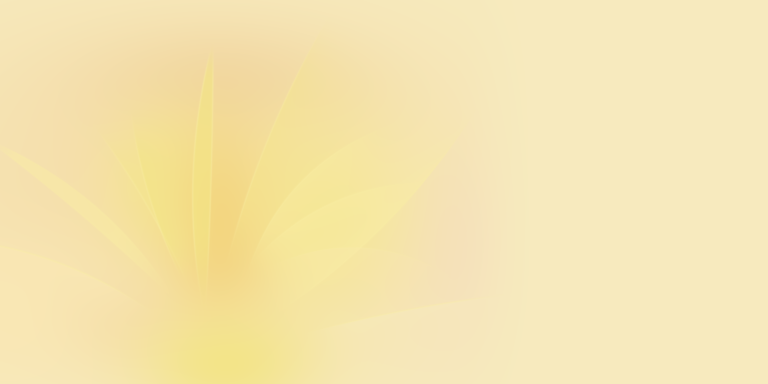
Write a Shadertoy shader that draws this background.

```glsl
const vec3 CREAM = vec3(0.967, 0.919, 0.745);
const vec3 PEACH = vec3(0.960, 0.865, 0.660);
const vec3 ROSE = vec3(0.960, 0.875, 0.745);
const vec3 TAN = vec3(0.940, 0.825, 0.625);
const vec3 IVORY = vec3(0.980, 0.908, 0.705);
const vec3 YELLOW = vec3(0.957, 0.900, 0.560);
const vec3 AMBER = vec3(0.950, 0.815, 0.460);
const vec3 LEMON = vec3(0.950, 0.895, 0.520);
const vec3 SHEEN = vec3(0.975, 0.930, 0.640);

// Soft elliptical glow, 1 at its centre
float glow(vec2 p, vec2 centre, vec2 radius) {
    vec2 q = (p - centre) / radius;
    return exp(-dot(q, q));
}

// x: position along a bowed stroke, y: signed distance (left is positive)
vec2 strokeSpace(vec2 p, vec2 base, vec2 tip, float bend) {
    vec2 axis = tip - base;
    float len = length(axis);
    vec2 dir = axis / len;
    vec2 rel = p - base;
    float t = dot(rel, dir) / len;
    float side = dot(rel, vec2(-dir.y, dir.x));
    return vec2(t, side - bend * 4.0 * t * (1.0 - t));
}

// Fades a stroke in at its base and out at its tip
float taper(float t) {
    return smoothstep(0.0, 0.3, t) * (1.0 - smoothstep(0.65, 1.0, t));
}

float hairline(float d) {
    float width = 0.0025;
    return exp(-d * d / (width * width));
}

// Petal edge: crisp on one side, feathered over width on the other
vec3 fold(vec3 col, vec2 p, vec2 base, vec2 tip, float bend, float width, vec3 tint, float amount) {
    vec2 s = strokeSpace(p, base, tip, bend);
    float inner = s.y * sign(width);
    float fill = smoothstep(-0.002, 0.002, inner) * exp(-max(inner, 0.0) / abs(width));
    float fade = taper(s.x) * amount;
    col = mix(col, tint, fill * fade);
    return mix(col, SHEEN, hairline(s.y) * fade * 0.6);
}

// Slim blade held between two bowed edges
vec3 blade(vec3 col, vec2 p, vec2 base, vec2 tip, float leftBend, float rightBend, vec3 tint, float amount) {
    vec2 l = strokeSpace(p, base, tip, leftBend);
    vec2 r = strokeSpace(p, base, tip, rightBend);
    float fill = (1.0 - smoothstep(-0.003, 0.003, l.y)) * smoothstep(-0.003, 0.003, r.y);
    float fade = smoothstep(0.0, 0.35, l.x) * (1.0 - smoothstep(0.85, 1.0, l.x)) * amount;
    col = mix(col, tint, fill * fade);
    return mix(col, SHEEN, max(hairline(l.y), hairline(r.y)) * fade * 0.6);
}

// Layered colour washes
vec3 washes(vec2 p) {
    vec3 col = mix(CREAM, PEACH, 0.9 * glow(p, vec2(0.42, 0.52), vec2(0.78, 0.42)));
    col = mix(col, ROSE, 0.85 * glow(p, vec2(1.17, 0.36), vec2(0.21, 0.26)));
    col = mix(col, IVORY, 0.8 * glow(p, vec2(0.02, 0.18), vec2(0.27, 0.18)));
    col = mix(col, TAN, 0.75 * glow(p, vec2(0.58, 0.78), vec2(0.36, 0.15)));
    col = mix(col, YELLOW, 0.85 * glow(p, vec2(0.82, 0.43), vec2(0.25, 0.26)));
    col = mix(col, YELLOW, 0.80 * glow(p, vec2(0.43, 0.52), vec2(0.16, 0.21)));
    col = mix(col, PEACH, 0.7 * glow(p, vec2(0.32, 0.17), vec2(0.15, 0.12)));
    col = mix(col, AMBER, 0.75 * glow(p, vec2(0.57, 0.40), vec2(0.14, 0.27)));
    return mix(col, LEMON, 0.9 * glow(p, vec2(0.59, 0.05), vec2(0.22, 0.14)));
}

// Petals fanning out from the lower left
vec3 petals(vec3 col, vec2 p) {
    // Left side
    col = fold(col, p, vec2(0.417, 0.172), vec2(-0.25, 0.38), -0.060, 0.10, IVORY, 0.65);
    col = blade(col, p, vec2(0.456, 0.219), vec2(-0.03, 0.635), -0.010, -0.050, SHEEN, 0.45);
    col = fold(col, p, vec2(0.495, 0.245), vec2(0.234, 0.688), -0.015, -0.05, YELLOW, 0.50);
    col = fold(col, p, vec2(0.482, 0.258), vec2(0.339, 0.727), 0.022, -0.07, LEMON, 0.55);
    // Right side
    col = fold(col, p, vec2(0.586, 0.297), vec2(0.867, 0.974), 0.027, -0.12, YELLOW, 0.55);
    col = fold(col, p, vec2(0.638, 0.271), vec2(1.042, 0.682), 0.075, -0.09, SHEEN, 0.45);
    col = fold(col, p, vec2(0.651, 0.310), vec2(1.130, 0.525), 0.060, -0.09, SHEEN, 0.45);
    col = fold(col, p, vec2(0.703, 0.172), vec2(1.255, 0.740), -0.045, 0.09, SHEEN, 0.50);
    col = fold(col, p, vec2(0.690, 0.300), vec2(1.190, 0.270), 0.070, -0.08, IVORY, 0.25);
    col = fold(col, p, vec2(0.780, 0.128), vec2(1.360, 0.237), 0.012, -0.08, CREAM, 0.55);
    // Central blade
    return blade(col, p, vec2(0.534, 0.167), vec2(0.555, 0.895), 0.042, -0.005, LEMON, 0.65);
}

void mainImage(out vec4 fragColor, in vec2 fragCoord) {
    vec2 p = fragCoord / iResolution.y;
    vec3 bloom = petals(washes(p), p);
    float reach = 1.0 - smoothstep(1.18, 1.43, p.x);
    fragColor = vec4(mix(CREAM, bloom, reach), 1.0);
}
```
